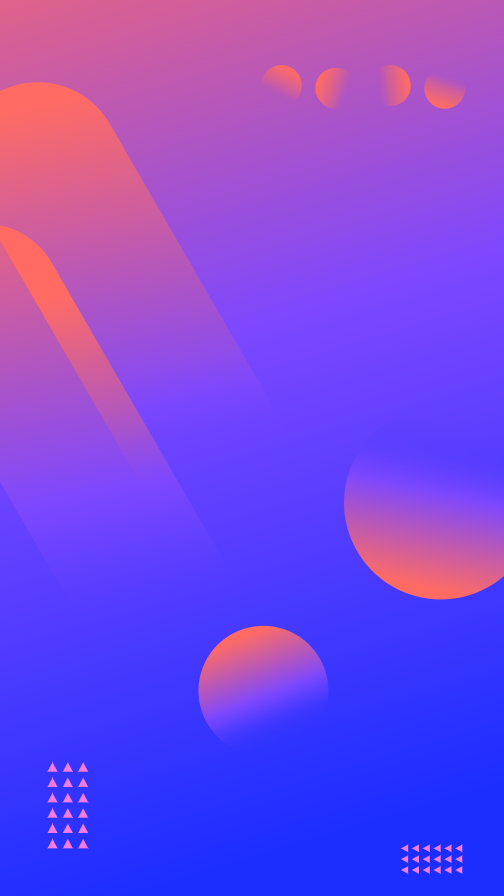
Write a Shadertoy shader that draws this background.

```glsl
// Coral-to-blue poster: slanted rounded bands and gradient orbs melting into
// a tilted backdrop, with two small grids of pink triangles.
// Every shape is a distance function, tinted by one shared three-colour ramp.

const vec3 CORAL  = vec3(1.00, 0.42, 0.39);
const vec3 VIOLET = vec3(0.49, 0.28, 1.00);
const vec3 BLUE   = vec3(0.11, 0.18, 1.00);
const vec3 PINK   = vec3(0.95, 0.48, 0.88);
const vec2 SLANT  = vec2(0.5, -0.866);   // direction the bands run in

// Coral at 0, violet at 0.5, blue at 1
vec3 ramp(float t) {
    t = clamp(t, 0.0, 1.0) * 2.0;
    return t < 1.0 ? mix(CORAL, VIOLET, t) : mix(VIOLET, BLUE, t - 1.0);
}

// Antialiased coverage of a signed distance
float fill(float d) {
    return clamp(0.5 - d * iResolution.y, 0.0, 1.0);
}

// Distance below the top edge, tilted across the width
float depth(vec2 p, float tilt) {
    return 1.0 - p.y + tilt * p.x;
}

// Endless band with a round cap at its start
float bandDistance(vec2 p, vec2 start, float radius) {
    vec2 q = p - start;
    return length(q - SLANT * max(dot(q, SLANT), 0.0)) - radius;
}

// Paint a band: ramp covers shade.x to shade.y, opacity falls over fade
vec3 paintBand(vec3 base, float d, float t, vec2 shade, vec2 fade) {
    float alpha = fill(d) * (1.0 - smoothstep(fade.x, fade.y, t));
    return mix(base, ramp((t - shade.x) / (shade.y - shade.x)), alpha);
}

// Disc, coral on the side given by the angle, dissolving on the other
vec3 paintOrb(vec3 base, vec2 q, float radius, float degrees_, float reach) {
    float a = radians(degrees_);
    float s = dot(q, vec2(cos(a), sin(a))) / radius;
    float alpha = fill(length(q) - radius) * smoothstep(-0.85, 0.0, s);
    return mix(base, ramp((0.9 - s) * reach), alpha);
}

// Upward triangle centred on the origin
float triangleDistance(vec2 q, float size) {
    return max(-q.y - size, dot(vec2(abs(q.x), q.y), vec2(0.88, 0.47)) - 0.47 * size);
}

// Offset to the nearest cell of a finite grid that starts at the origin
vec2 gridCell(vec2 q, float spacing, vec2 count) {
    return q - spacing * clamp(round(q / spacing), vec2(0.0), count - 1.0);
}

void mainImage(out vec4 fragColor, in vec2 fragCoord) {
    vec2 p = fragCoord / iResolution.y;

    // Backdrop
    vec3 color = ramp((depth(p, 0.3) + 0.143) / 1.185);

    // Slanted bands, with a bright strip along the front one
    float t = depth(p, 0.2);
    float back = bandDistance(p, vec2(0.042, 0.815), 0.0932);
    float front = bandDistance(p, vec2(-0.017, 0.664), 0.086);
    float across = dot(p - vec2(0.0, 1.0), vec2(0.866, 0.5));
    float strip = max(front, -0.134 - across);
    color = paintBand(color, back, t, vec2(0.125, 0.865), vec2(0.44, 0.56));
    color = paintBand(color, front, t, vec2(0.178, 0.967), vec2(0.56, 0.73));
    color = paintBand(color, strip, t, vec2(0.345, 0.840), vec2(0.48, 0.60));

    // Two large orbs
    color = paintOrb(color, p - vec2(0.492, 0.439), 0.108, 258.0, 0.5);
    color = paintOrb(color, p - vec2(0.294, 0.229), 0.0725, 112.0, 0.5);

    // Row of small orbs, each turned its own way
    vec4 turns = vec4(65.0, 160.0, 10.0, 250.0);
    for (int i = 0; i < 4; i++) {
        vec2 center = vec2(0.314 + 0.0608 * float(i), 0.9045 - 0.003 * float(i % 2));
        color = paintOrb(color, p - center, 0.0228, turns[i], 0.2);
    }

    // Triangle grids: upward at left, sideways at right
    vec2 up = gridCell(p - vec2(0.0586, 0.0585), 0.0171, vec2(3.0, 6.0));
    vec2 side = gridCell(p - vec2(0.4515, 0.0290), 0.0121, vec2(6.0, 3.0));
    color = mix(color, PINK, fill(triangleDistance(up, 0.0053)));
    color = mix(color, PINK, fill(triangleDistance(vec2(side.y, -side.x), 0.0040)));

    fragColor = vec4(color, 1.0);
}
```
